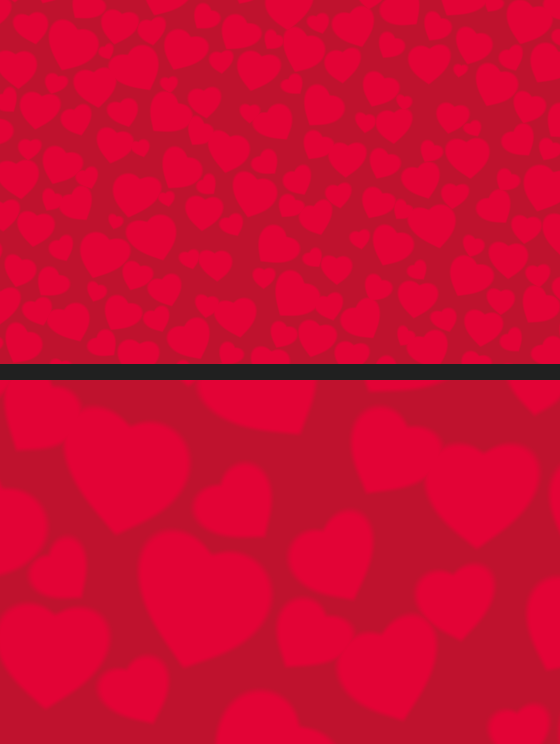
Top: the whole. Bottom: its middle third, enlarged.
Reproduce this pattern procedurally as a Shadertoy shader.

```glsl
const vec3 CRIMSON = vec3(0.75, 0.07, 0.18);
const vec3 BRIGHT_RED = vec3(0.89, 0.01, 0.21);
const float ROWS = 9.6;
const float LATTICE_TILT = 0.38;
const float EDGE_SOFTNESS = 0.0045;

vec3 hash3(vec2 p) {
    vec3 q = fract(vec3(p.xyx) * vec3(0.1031, 0.1030, 0.0973));
    q += dot(q, q.yxz + 33.33);
    return fract((q.xxy + q.yzz) * q.zyx);
}

mat2 rotation(float angle) {
    float c = cos(angle), s = sin(angle);
    return mat2(c, s, -s, c);
}

// Jittered centre (xy) and size weight (z); large and small cells alternate
vec3 seed(vec2 cell) {
    vec3 h = hash3(cell + 57.0);
    float isSmall = mod(cell.x + cell.y, 2.0);
    float weight = mix(mix(0.75, 1.3, h.z), mix(0.36, 0.8, h.z), isSmall);
    return vec3(cell + 0.5 + (h.xy - 0.5) * 0.36, weight);
}

// Radius that splits the distance to every neighbour by weight
float sharedRadius(vec2 cell, vec3 self) {
    float radius = 1.0;
    for (int y = -1; y <= 1; y++)
    for (int x = -1; x <= 1; x++) {
        if (x == 0 && y == 0) continue;
        vec3 other = seed(cell + vec2(x, y));
        float share = self.z / (self.z + other.z);
        radius = min(radius, distance(self.xy, other.xy) * share);
    }
    return radius;
}

// Grows the radius halfway into the free space, so circles never overlap
float packedRadius(vec2 cell, vec3 self) {
    float room = 1.0;
    for (int y = -1; y <= 1; y++)
    for (int x = -1; x <= 1; x++) {
        if (x == 0 && y == 0) continue;
        vec2 otherCell = cell + vec2(x, y);
        vec3 other = seed(otherCell);
        float gap = distance(self.xy, other.xy) - sharedRadius(otherCell, other);
        room = min(room, gap);
    }
    return 0.5 * (sharedRadius(cell, self) + room);
}

// Approximate distance to a plump heart of unit half width, tip down
float heart(vec2 p, float lean) {
    p.y += 0.13;
    p.x += lean * p.y;
    float bend = 0.68 * sqrt(sqrt(p.x * p.x + 0.004));
    return length(vec2(p.x, 1.2 * p.y - bend)) - 1.0;
}

// Heart coverage at a point in lattice units
float heartField(vec2 p, float softness) {
    vec2 home = floor(p);
    float coverage = 0.0;
    for (int y = -1; y <= 1; y++)
    for (int x = -1; x <= 1; x++) {
        vec2 cell = home + vec2(x, y);
        vec3 self = seed(cell);
        vec2 offset = p - self.xy;
        if (dot(offset, offset) > 0.9) continue;
        float size = packedRadius(cell, self) * 1.02;
        vec3 h = hash3(cell + 211.0);
        float angle = (h.x - 0.5) * 1.5 - LATTICE_TILT;
        float d = heart(rotation(angle) * offset / size, (h.y - 0.5) * 0.3) * size;
        coverage = max(coverage, 1.0 - smoothstep(-softness, softness, d));
    }
    return coverage;
}

void mainImage(out vec4 fragColor, in vec2 fragCoord) {
    vec2 uv = fragCoord / iResolution.y;
    float softness = max(EDGE_SOFTNESS, 0.75 / iResolution.y) * ROWS;
    float coverage = heartField(rotation(LATTICE_TILT) * uv * ROWS, softness);
    fragColor = vec4(mix(CRIMSON, BRIGHT_RED, coverage), 1.0);
}
```
